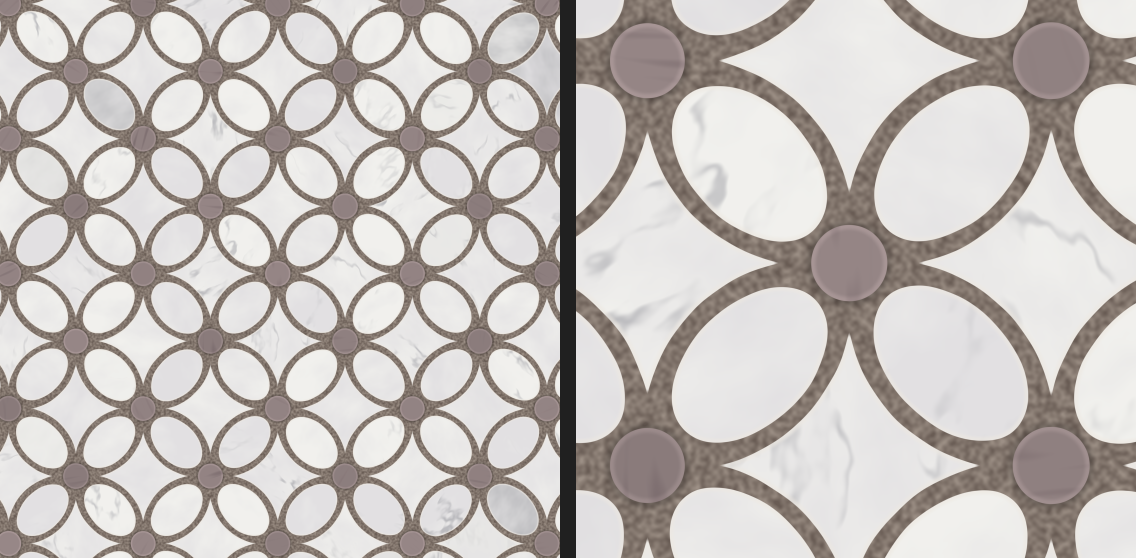
Left: the whole. Right: its middle third, enlarged.
This pattern is drawn by a WebGL 2 fragment shader. Its source:

```glsl
#version 300 es
precision highp float;
// Marble mosaic: oval petals and concave stars around mauve dots, set in sandy grout.

uniform vec2 u_resolution;
out vec4 fragColor;

const vec2 PERIOD = vec2(0.2412, 0.2418);  // dot spacing, in canvas heights
const vec2 DOT_OFFSET = vec2(-0.004, 0.0095);
const vec2 PETAL_RADII = vec2(0.323, 0.208);
const float STAR_ARC = 0.600;              // radius of the star's hollow sides
const float STAR_REACH = 0.831;            // star centre to arc centre
const float DOT_RADIUS = 0.132;

const vec3 WARM_WHITE = vec3(0.945, 0.943, 0.930);
const vec3 COOL_WHITE = vec3(0.885, 0.878, 0.886);
const vec3 VEIN_GREY = vec3(0.66, 0.66, 0.68);
const vec3 RIM_LIGHT = vec3(0.93, 0.91, 0.88);
const vec3 GROUT_LIGHT = vec3(0.61, 0.56, 0.52);
const vec3 GROUT_DARK = vec3(0.41, 0.36, 0.33);
const vec3 MAUVE = vec3(0.565, 0.505, 0.505);
const vec3 MAUVE_DARK = vec3(0.46, 0.40, 0.41);

float hash(vec2 p) {
  vec3 q = fract(p.xyx * vec3(0.1031, 0.1030, 0.0973));
  q += dot(q, q.yzx + 33.33);
  return fract((q.x + q.y) * q.z);
}

vec2 gradientAt(vec2 cell) {
  float angle = 6.2832 * hash(cell);
  return vec2(cos(angle), sin(angle));
}

// Gradient noise, roughly -0.7 to 0.7
float noise(vec2 p) {
  vec2 i = floor(p), f = p - i;
  vec2 w = f * f * f * (f * (f * 6.0 - 15.0) + 10.0);
  vec2 e = vec2(1.0, 0.0);
  float low = mix(dot(gradientAt(i), f), dot(gradientAt(i + e), f - e), w.x);
  float high = mix(dot(gradientAt(i + e.yx), f - e.yx),
                   dot(gradientAt(i + e.xx), f - e.xx), w.x);
  return mix(low, high, w.y);
}

float fbm(vec2 p) {
  float sum = 0.0, gain = 1.0;
  for (int i = 0; i < 4; i++) {
    sum += gain * noise(p);
    p = mat2(1.6, 1.2, -1.2, 1.6) * p + 7.3;
    gain *= 0.5;
  }
  return sum;
}

vec2 rotate(vec2 p, float a) {
  return mat2(cos(a), sin(a), -sin(a), cos(a)) * p;
}

float ellipseDistance(vec2 p, vec2 radii) {
  p = abs(p) + 1e-5;
  float k = length(p / radii);
  return k * (k - 1.0) / length(p / (radii * radii));
}

// Region outside four discs, with softly rounded tips
float starDistance(vec2 p) {
  p = abs(p);
  float a = STAR_ARC - length(p - vec2(STAR_REACH, 0.0));
  float b = STAR_ARC - length(p - vec2(0.0, STAR_REACH));
  float h = max(0.012 - abs(a - b), 0.0);
  return max(a, b) + h * h / 0.048;
}

// Each tile is cut from its own part of the stone
vec3 marble(vec2 p, vec2 id, float warmth) {
  float seed = hash(id * 2.0 + 71.0);
  vec2 q = rotate(p, 6.2832 * seed) + 40.0 * vec2(seed, hash(id * 2.0 + 19.0));
  float cloud = fbm(q * vec2(2.2, 3.6));
  float veinLine = 1.0 - smoothstep(0.0, 0.14, abs(fbm(q * vec2(1.6, 3.2) + 9.0)));
  float veining = smoothstep(0.45, 1.0, hash(id * 2.0 + 43.0));
  float dusk = smoothstep(0.90, 1.0, hash(id * 2.0 + 5.0));
  vec3 stone = mix(COOL_WHITE, WARM_WHITE, clamp(warmth + 0.55 * cloud, 0.0, 1.0));
  float grey = veining * veinLine * smoothstep(-0.1, 0.5, cloud) * 0.7;
  grey += dusk * (0.45 + 0.5 * cloud);
  return mix(stone, VEIN_GREY, clamp(grey, 0.0, 0.9));
}

// Lay a tile with a pale worn rim over the ground
vec3 layTile(vec3 ground, vec3 tile, float d, float px) {
  vec3 edged = mix(tile, RIM_LIGHT, 0.6 * smoothstep(-0.022, -0.004, d));
  return mix(ground, edged, smoothstep(0.7 * px, -0.7 * px, d));
}

vec3 layPetal(vec3 ground, vec2 p, vec2 id, vec2 radii, float px) {
  vec2 slip = (vec2(hash(id * 2.0 + 3.0), hash(id * 2.0 + 8.0)) - 0.5) * 0.014;
  float d = ellipseDistance(p - id - slip, radii) + 0.004 * noise(p * 7.0);
  float warmth = smoothstep(0.15, 0.8, hash(id * 2.0 + 27.0));
  return layTile(ground, marble(p, id, warmth), d, px);
}

void main() {
  vec2 p = (gl_FragCoord.xy - 0.5 * u_resolution) / u_resolution.y;
  p = (p - DOT_OFFSET) / PERIOD;
  vec2 uv = vec2(p.x + p.y, p.y - p.x);  // diagonal lattice, dots at integers
  float px = 1.4142 / (PERIOD.y * u_resolution.y);
  vec2 cell = floor(uv) + 0.5, node = floor(uv + 0.5);

  // Speckled grout
  float grit = noise(uv * 42.0) + 0.6 * noise(uv * 23.0);
  vec3 color = mix(GROUT_DARK, GROUT_LIGHT, clamp(0.5 + 0.75 * grit, 0.0, 1.0));

  // Stars, then petals on both diagonals
  float starWarmth = 0.15 + 0.55 * hash(cell * 2.0 + 61.0);
  float star = starDistance(uv - cell) + 0.004 * noise(uv * 7.0);
  color = layTile(color, marble(uv, cell, starWarmth), star, px);
  color = layPetal(color, uv, vec2(cell.x, node.y), PETAL_RADII, px);
  color = layPetal(color, uv, vec2(node.x, cell.y), PETAL_RADII.yx, px);

  // Streaked dots with a shaded seam
  float dotEdge = length(uv - node) - DOT_RADIUS - 0.006 * (hash(node + 90.0) - 0.5);
  vec2 grain = rotate(uv - node, 6.2832 * hash(node + 12.0)) + node * 3.7;
  float streak = smoothstep(0.1, 0.6, noise(grain * vec2(3.0, 22.0)));
  vec3 dotColor = MAUVE * (0.95 + 0.1 * hash(node + 33.0));
  dotColor = mix(dotColor, MAUVE_DARK, 0.7 * streak * hash(node + 54.0));
  dotColor *= 1.0 + 0.12 * smoothstep(-0.025, -0.005, dotEdge);
  color *= 1.0 - 0.18 * smoothstep(0.03, 0.0, dotEdge);
  color = mix(color, dotColor, smoothstep(0.7 * px, -0.7 * px, dotEdge));

  fragColor = vec4(color, 1.0);
}
```
